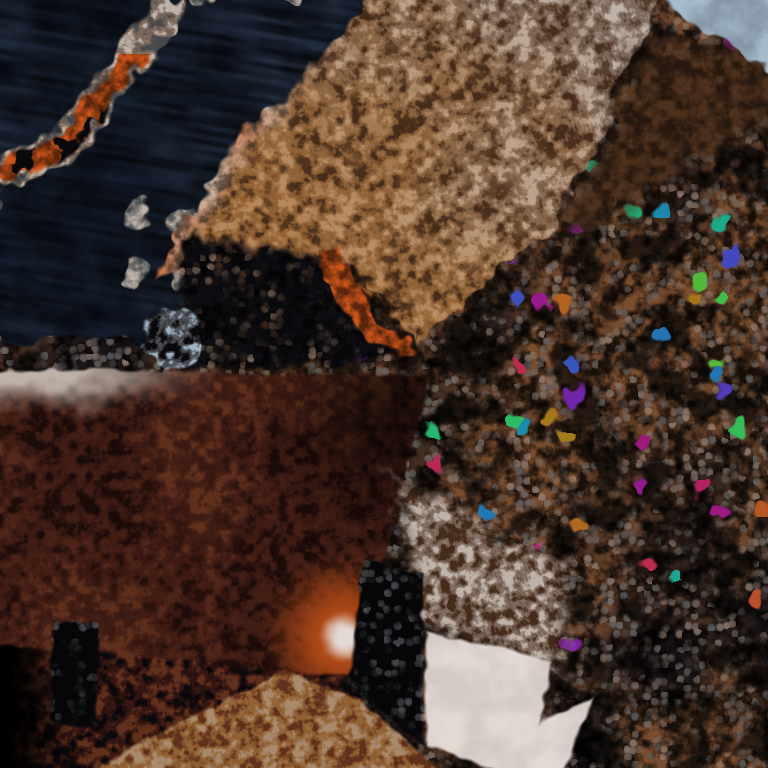
Reproduce this texture procedurally as a Shadertoy shader.

```glsl
// Thin section of rock between crossed polarisers: angular mineral grains.
// Convex quads with noisy outlines are laid back to front and filled by
// colour ramps over fine noise, with veins and crystal chips.

const vec3 INK = vec3(.035, .033, .045), NIGHT = vec3(.045, .065, .1);
const vec3 SLATE = vec3(.28, .29, .3), UMBER = vec3(.27, .17, .1);
const vec3 WINE = vec3(.2, .08, .065), RUST = vec3(.38, .19, .11);
const vec3 TAUPE = vec3(.49, .41, .36), OCHRE = vec3(.57, .38, .2);
const vec3 ORANGE = vec3(.7, .29, .09), PALE = vec3(.75, .7, .66);
const vec3 WHITE = vec3(.89, .85, .83), ICE = vec3(.62, .7, .77);
const float EDGE = .003, BEND = .014, FRAY = .016; // outlines

vec3 col;

vec2 hash2(vec2 p) {
  return fract(sin(p * mat2(127.1, 311.7, 269.5, 183.3)) * 43758.5);
}

float noise(vec2 p) {
  vec2 i = floor(p), f = fract(p), k = vec2(0, 1);
  f *= f * (3. - 2. * f);
  return mix(mix(hash2(i).x, hash2(i + k.yx).x, f.x),
    mix(hash2(i + k).x, hash2(i + 1.).x, f.x), f.y);
}

// Fractal noise with raised contrast
float mottle(vec2 p) {
  float sum = -.8, amp = 1.39;
  for (int i = 0; i < 4; i++) {
    sum += amp * noise(p);
    p = mat2(1.6, 1.2, -1.2, 1.6) * p + 17.3;
    amp *= .5;
  }
  return clamp(sum, 0., 1.);
}

// Distance to the nearest scattered point, two random values
vec3 cells(vec2 p) {
  vec3 best = vec3(9);
  for (int k = 0; k < 9; k++) {
    vec2 id = floor(p) + vec2(k % 3, k / 3) - 1.;
    float d = length(id + .15 + .7 * hash2(id) - p);
    if (d < best.x) best = vec3(d, hash2(id + 71.));
  }
  return best;
}

float side(vec2 p, vec2 a, vec2 b) {
  vec2 e = normalize(b - a);
  return dot(p - a, vec2(e.y, -e.x));
}

// Convex, counterclockwise, two corners per vec4
float quad(vec2 p, vec4 a, vec4 b) {
  return max(max(side(p, a.xy, a.zw), side(p, a.zw, b.xy)),
    max(side(p, b.xy, b.zw), side(p, b.zw, a.xy)));
}

float segment(vec2 p, vec4 s) {
  vec2 e = s.zw - s.xy, v = p - s.xy;
  return length(v - e * clamp(dot(v, e) / dot(e, e), 0., 1.));
}

void lay(vec3 c, float d, float soft) {
  col = mix(col, c, smoothstep(soft, -soft, d));
}

vec3 ramp(float t, vec3 a, vec3 b, vec3 c) {
  return mix(mix(a, b, smoothstep(0., .5, t)), c, smoothstep(.5, 1., t));
}

void mainImage(out vec4 fragColor, in vec2 fragCoord) {
  // Rough (q) and straighter (s) positions, noise fields
  vec2 p = fragCoord / iResolution.xy;
  vec2 bend = BEND * (vec2(mottle(p * 9.), mottle(p * 9. + 40.)) - .5);
  vec2 fray = FRAY * (vec2(noise(p * 75.), noise(p * 75. + 40.)) - .5);
  vec2 q = p + bend + fray, s = p + .3 * (bend + fray);
  float fine = mottle(p * 95.), mid = mottle(p * 34. + 9.);
  float broad = mottle(p * vec2(8, 5.5) + 3.);
  vec3 grit = cells(p * 100.), chip = cells(q * 40.), inset = cells(q * 19. + 5.);
  float spark = smoothstep(.45, .8, grit.y) * smoothstep(.75, .3, grit.x);

  // Dark groundmass, bright grit, vivid chips
  col = mix(INK, UMBER, broad * .85 + .1) * (.35 + 1.2 * fine);
  col = mix(col, mix(SLATE, TAUPE, grit.z), spark * (.25 + .65 * mid));
  col *= .45 + .75 * smoothstep(.1, .6, mid);
  vec3 hue = .42 + .32 * cos(6.283 * (chip.z + vec3(0, .35, .65)));
  float vivid = .16 * smoothstep(.35, .1, length(p - vec2(.8, .46)));
  if (chip.y < vivid + .02) lay(hue, chip.x - .4, .1);

  // Brown grain and icy corner
  float d = quad(q, vec4(.73, .69, 1.05, .87), vec4(1.05, .93, .84, .94));
  lay(UMBER * (.55 + .6 * fine), d, .025);
  lay(ICE * (.85 + .2 * mid), side(q, vec2(.9, .97), vec2(1, .9)), EDGE);

  // Blue-black grain with lamellae and insets
  float lamella = noise(vec2(p.x * 14., (p.y + .17 * p.x) * 150.));
  vec3 blue = NIGHT * (.45 + .8 * lamella + .6 * mid) + .1 * broad * lamella * ICE;
  if (inset.y < .09) blue = mix(blue, mix(SLATE, PALE, fine), smoothstep(.41, .31, inset.x));
  lay(blue, quad(q, vec4(-.1, .56, .2, .55), vec4(.5, 1.05, -.1, 1.05)), EDGE);

  // Pale-rimmed orange vein
  d = min(segment(q, vec4(0, .77, .09, .82)), segment(q, vec4(.09, .82, .15, .89)));
  d = min(d, segment(q, vec4(.15, .89, .21, .98)));
  lay(ramp(fine, SLATE, TAUPE, PALE), d - .021, EDGE);
  vec3 core = ORANGE * (.5 + .65 * fine);
  if (p.y < .93) lay(mix(core, INK, smoothstep(.72, .9, mid)), d - .014, EDGE);

  // Ochre grain, paler to the right, orange rim on the left
  d = quad(q, vec4(.55, .55, .73, .71), vec4(.87, 1.05, .48, 1.02));
  d = min(d, quad(q, vec4(.55, .55, .5, 1.02), vec4(.41, .93, .32, .8)));
  d = min(d, quad(q, vec4(.2, .64, .45, .66), vec4(.38, .88, .31, .82)));
  float wash = smoothstep(1.15, 1.75, p.x + p.y + .2 * broad - .1);
  vec3 honey = ramp(mix(fine, mid, .25), UMBER, mix(OCHRE, TAUPE, wash),
    mix(OCHRE * 1.25, PALE, .3 + .7 * wash));
  vec3 rim = mix(ORANGE, PALE, broad) * (.6 + .5 * fine);
  lay(mix(honey, rim, smoothstep(-.03, 0., d) * smoothstep(.45, .3, p.x)), d, EDGE);

  // Sooty wedge and orange seam
  d = quad(q, vec4(.23, .52, .54, .53), vec4(.43, .67, .24, .69));
  lay(mix(INK * (.5 + fine), mix(UMBER, TAUPE, grit.z), spark * mid), d, .008);
  d = min(segment(q, vec4(.42, .67, .47, .58)), segment(q, vec4(.47, .58, .53, .54)));
  lay(core, d - .014, EDGE);
  lay(ramp(fine, INK, SLATE, ICE), length(q - vec2(.22, .56)) - .04, EDGE);

  // Wine-red grain: dusky foot, cream top, glowing corner
  vec3 dusk = ramp(fine, INK, WINE, RUST) * smoothstep(0., .11, q.x);
  lay(dusk, quad(s, vec4(-.1, -.1, .5, -.1), vec4(.47, .14, -.1, .2)), EDGE);
  vec3 wine = ramp(mix(fine, broad, .4), WINE * .5, mix(WINE, RUST, .25), RUST);
  wine *= 1. - .55 * smoothstep(.22, 0., length(p - vec2(.52, .46)));
  wine = mix(wine, PALE, smoothstep(.46, .51, q.y) * smoothstep(.3, .08, p.x));
  float glow = length(s - vec2(.45, .17));
  wine = mix(wine, ORANGE, smoothstep(.12, .02, glow));
  wine = mix(wine, WHITE, smoothstep(.035, .01, glow));
  lay(wine, quad(s, vec4(-.1, .17, .46, .12), vec4(.56, .51, -.1, .52)), EDGE);

  // Taupe, white and copper grains
  d = quad(q, vec4(.55, .18, .73, .13), vec4(.73, .27, .51, .37));
  lay(ramp(fine, UMBER, TAUPE, PALE), d, .015);
  d = quad(s, vec4(.555, .03, .69, -.02), vec4(.72, .14, .555, .175));
  d = min(d, quad(s, vec4(.62, -.02, .73, -.02), vec4(.77, .09, .69, .05)));
  lay(WHITE * (.93 + .07 * mid), d, EDGE);
  d = quad(s, vec4(.03, -.05, .62, -.05), vec4(.47, .09, .37, .13));
  lay(ramp(fine, RUST, OCHRE, mix(OCHRE, PALE, .5)), d, EDGE);

  // Black grains flecked with grey
  d = quad(s, vec4(.455, .11, .55, .03), vec4(.55, .25, .475, .27));
  d = min(d, quad(s, vec4(.065, .06, .125, .05), vec4(.13, .19, .07, .19)));
  lay(mix(INK * .7, SLATE, spark * mid), d, EDGE);

  fragColor = vec4(col, 1);
}
```
